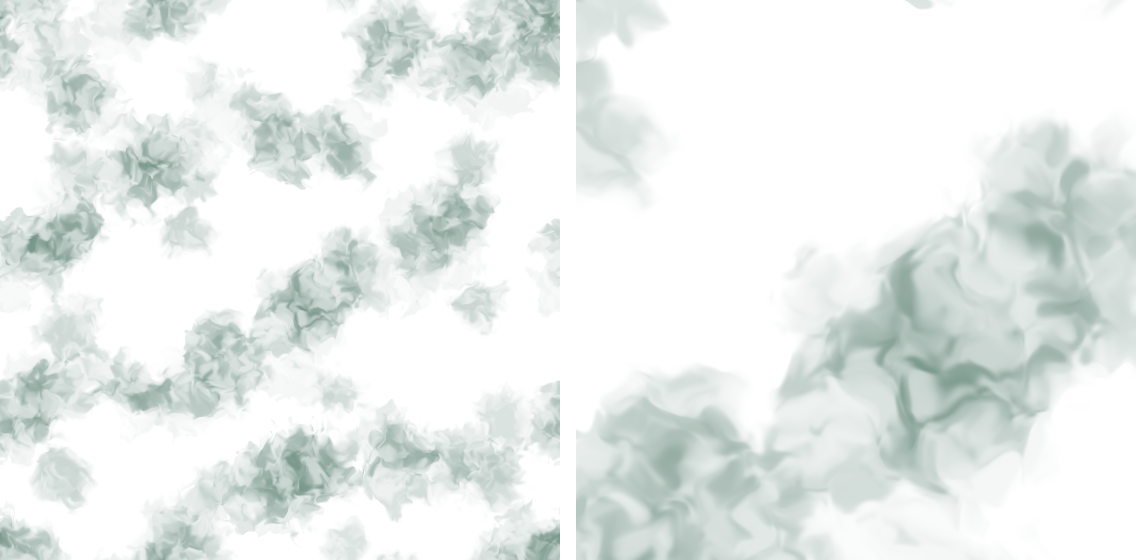
Left, the full canvas; right, a detail of the centre.
Reproduce this texture procedurally as a three.js fragment shader.

```glsl
// Pale grey-green watercolour clouds on white paper, tiling in both directions.
// Translucent puffs are strung into clumps or left single on an evenly spread
// sequence of sites; wrapping noise smears them, tears their rims and flecks them.

#define SITES 28
#define CLUMPS 13
#define PUFFS 14
#define RADIUS_MIN 0.048
#define RADIUS_MAX 0.072
#define SPREAD 0.080
#define TEAR 1.35
#define SMEAR 0.020
#define FLECK 0.65
#define GRAIN_REPEATS 32.0
#define PAPER vec3(1.0, 1.0, 1.0)
#define INK vec3(0.42, 0.55, 0.50)

varying vec2 vUv;

vec3 hash3(vec3 p) {
  p = fract(p * vec3(0.1031, 0.1030, 0.0973));
  p += dot(p, p.yxz + 33.33);
  return fract((p.xxy + p.yxx) * p.zyx);
}

// Value noise with three channels, wrapping after a whole number of repeats.
vec3 wrapNoise(vec2 p, float repeats, float seed) {
  p *= repeats;
  vec2 cell = floor(p);
  vec2 f = p - cell;
  f = f * f * (3.0 - 2.0 * f);
  vec2 lo = mod(cell, repeats);
  vec2 hi = mod(cell + 1.0, repeats);
  vec3 bottom = mix(hash3(vec3(lo, seed)), hash3(vec3(hi.x, lo.y, seed)), f.x);
  vec3 top = mix(hash3(vec3(lo.x, hi.y, seed)), hash3(vec3(hi, seed)), f.x);
  return mix(bottom, top, f.y);
}

float grain(vec2 p, float seed) {
  return 0.42 * wrapNoise(p, GRAIN_REPEATS, seed).x
       + 0.33 * wrapNoise(p, GRAIN_REPEATS * 2.0, seed + 3.0).x
       + 0.25 * wrapNoise(p, GRAIN_REPEATS * 4.0, seed + 5.0).x;
}

// Shared displacement that folds the paint into small crisp smears.
vec2 smear(vec2 p) {
  vec2 coarse = wrapNoise(p, 22.0, 11.0).xy - 0.5;
  vec2 medium = wrapNoise(p + coarse * SMEAR, 56.0, 17.0).xy - 0.5;
  vec2 fine = wrapNoise(p + medium * SMEAR, 112.0, 29.0).xy - 0.5;
  return p + SMEAR * (coarse + 0.75 * medium + 0.4 * fine);
}

// Coverage of one puff: a disk with a rim torn by its own and the shared grain.
float puff(vec2 p, vec2 centre, float radius, float softness, float tear,
           float shared_grain, float seed) {
  vec2 offset = fract(p - centre + 0.5) - 0.5;
  float inside = 1.0 - length(offset) / radius;
  if (inside < -0.5 * tear) return 0.0;
  float torn = mix(grain(p, seed), shared_grain, 0.45);
  inside += tear * (torn - 0.5);
  return smoothstep(0.0, softness, inside);
}

void main() {
  vec2 p = smear(vUv);
  float sheet = grain(p, 1009.0);
  float clear = 1.0;

  for (int i = 0; i < SITES; i++) {
    float site = float(i);
    bool single = i >= CLUMPS;

    // Clump axis: level to rising towards the right.
    vec3 shape = hash3(vec3(site, 41.0, 7.0));
    vec2 origin = fract(site * vec2(0.75488, 0.56984) + 0.05 * shape.xy);
    float angle = mix(-0.45, 1.10, shape.x);
    vec2 axis = vec2(cos(angle), sin(angle)) * mix(0.055, 0.145, shape.y);

    for (int j = 0; j < PUFFS; j++) {
      if (single && j > 0) break;
      float id = site * 32.0 + float(j) + 7.0;
      vec3 place = hash3(vec3(id, 3.0, 19.0));
      vec3 paint = hash3(vec3(id, 23.0, 5.0));

      float along = 2.0 * (float(j) + 0.5) / float(PUFFS) - 1.0;
      vec2 centre = origin + along * axis + (place.xy - 0.5) * SPREAD;
      float radius = mix(RADIUS_MIN, RADIUS_MAX, place.z);
      float softness = mix(0.10, 0.55, paint.y);
      float opacity = mix(0.05, 0.22, paint.x * paint.x);
      float tear = TEAR;
      if (single) {
        centre = origin;
        softness = 0.60;
        opacity = mix(0.18, 0.28, paint.x);
        tear = 0.75 * TEAR;
      }
      clear *= 1.0 - opacity * puff(p, centre, radius, softness, tear, sheet, id);
    }
  }

  // Flecks lighten and deepen the paint where it lies.
  float fleck = smoothstep(0.33, 0.67, sheet);
  float density = (1.0 - clear) * (1.0 + FLECK * (fleck - 0.55));

  gl_FragColor = vec4(mix(PAPER, INK, clamp(density, 0.0, 1.0)), 1.0);
}
```
